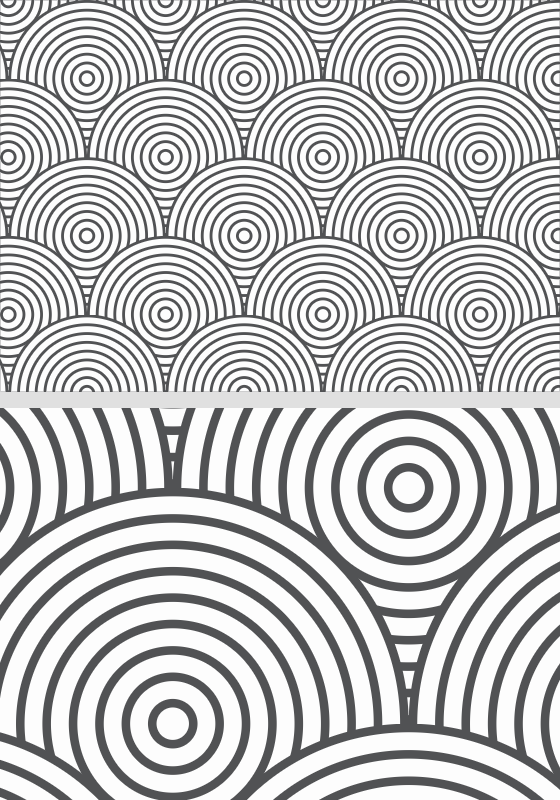
Top: the whole. Bottom: its middle third, enlarged.
Give the GLSL for this pattern, as a Shadertoy shader.

```glsl
// Overlapping scale (wave) pattern: rows of concentric-ring discs, each row
// shifted by half a period and laid over the row above it. Every point lies
// between two row lines, so only the nearest disc of each is composited.

// Lengths are fractions of the canvas width.
const float DISC_RADIUS  = 0.14043;   // also the row spacing and half the period
const float LINE_WIDTH   = 0.0051;
const float RING_SPACING = 0.01571;
const float RING_COUNT   = 9.0;
const vec2  FIRST_CENTRE = vec2(0.1553, -0.0021);
const float FRAME_WIDTH  = 0.0010;
const float FRAME_AMOUNT = 0.5;
const vec3  INK   = vec3(0.318, 0.322, 0.330);
const vec3  PAPER = vec3(0.993);

// Antialiased coverage of a signed distance, negative inside.
float coverage(float dist, float pixel) {
    return clamp(0.5 - dist / pixel, 0.0, 1.0);
}

// Distance from p to the nearest disc centre of the given row.
float centreDistance(vec2 p, float row) {
    float period = 2.0 * DISC_RADIUS;
    float x = p.x - DISC_RADIUS * mod(row, 2.0);
    x -= period * round(x / period);
    return length(vec2(x, p.y - row * DISC_RADIUS));
}

// Ink of the evenly spaced rings, counted inward from the disc edge.
float ringInk(float r, float pixel) {
    float depth = max(DISC_RADIUS - r - 0.5 * LINE_WIDTH, 0.0);
    float ring = clamp(round(depth / RING_SPACING), 0.0, RING_COUNT - 1.0);
    return coverage(abs(depth - ring * RING_SPACING) - 0.5 * LINE_WIDTH, pixel);
}

void mainImage(out vec4 fragColor, in vec2 fragCoord) {
    float pixel = 1.0 / iResolution.x;
    vec2 uv = fragCoord * pixel;
    vec2 p = uv - FIRST_CENTRE;

    // The lower row covers the upper one.
    float row = floor(p.y / DISC_RADIUS);
    float upper = centreDistance(p, row + 1.0);
    float lower = centreDistance(p, row);
    float ink = mix(ringInk(upper, pixel), ringInk(lower, pixel),
                    coverage(lower - DISC_RADIUS, pixel));

    // Thin faint frame along the canvas border.
    vec2 inset = min(uv, iResolution.xy * pixel - uv);
    float frame = coverage(min(inset.x, inset.y) - FRAME_WIDTH, pixel);
    ink = max(ink, FRAME_AMOUNT * frame);

    fragColor = vec4(mix(PAPER, INK, ink), 1.0);
}
```
